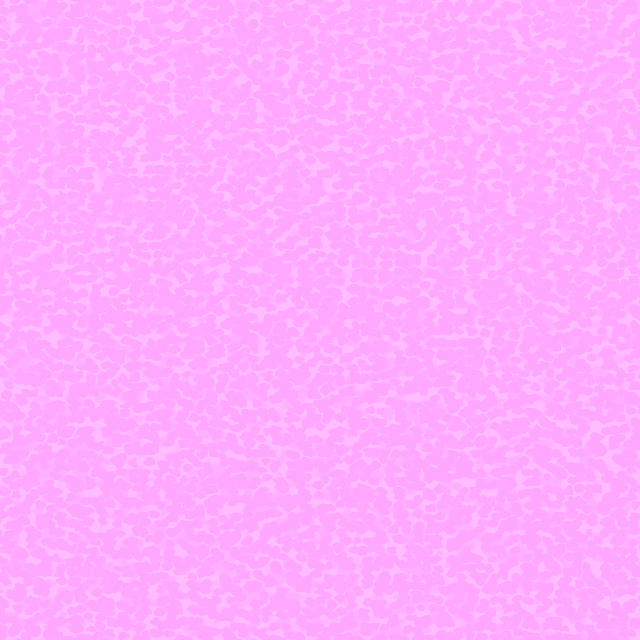
Write a Shadertoy shader that draws this texture.

```glsl
// Pink paper mottled with small, pale, angular flakes joined by thin necks.

float hash(vec2 p) {
    return fract(sin(dot(p, vec2(127.1, 311.7))) * 43758.5453);
}

float valueNoise(vec2 p) {
    vec2 cell = floor(p);
    vec2 f = fract(p);
    f = f * f * (3.0 - 2.0 * f);
    float low = mix(hash(cell), hash(cell + vec2(1, 0)), f.x);
    float high = mix(hash(cell + vec2(0, 1)), hash(cell + vec2(1, 1)), f.x);
    return mix(low, high, f.y);
}

// Distance to the nearest scattered point: it peaks in the gaps between cells
float gapDistance(vec2 p) {
    vec2 cell = floor(p);
    float nearest = 4.0;
    for (int y = -1; y <= 1; y++) {
        for (int x = -1; x <= 1; x++) {
            vec2 id = cell + vec2(x, y);
            vec2 point = id + 0.05 + 0.9 * vec2(hash(id), hash(id + 71.3));
            nearest = min(nearest, distance(p, point));
        }
    }
    return nearest;
}

void mainImage(out vec4 fragColor, in vec2 fragCoord) {
    vec2 uv = fragCoord / iResolution.y;

    // Cells wider than tall, bent so that flake outlines turn irregular
    vec2 p = uv * vec2(59.0, 74.0);
    vec2 bend = vec2(valueNoise(p * 2.0 + 13.0), valueNoise(p * 2.0 + 47.0)) - 0.5;
    p += 0.38 * bend;

    // Flakes fill the gaps; noise makes some larger and breaks some necks
    float gap = gapDistance(p) + 0.2 * (valueNoise(p * 1.3 + 29.0) - 0.5);
    float flake = smoothstep(0.463, 0.543, gap);

    // Some flakes are faint, others fully pale
    float strength = smoothstep(0.25, 0.6, valueNoise(p * 1.4 + 83.0));
    float green = mix(0.65, mix(0.685, 0.742, strength), flake);

    fragColor = vec4(1.0, green, 1.0, 1.0);
}
```
